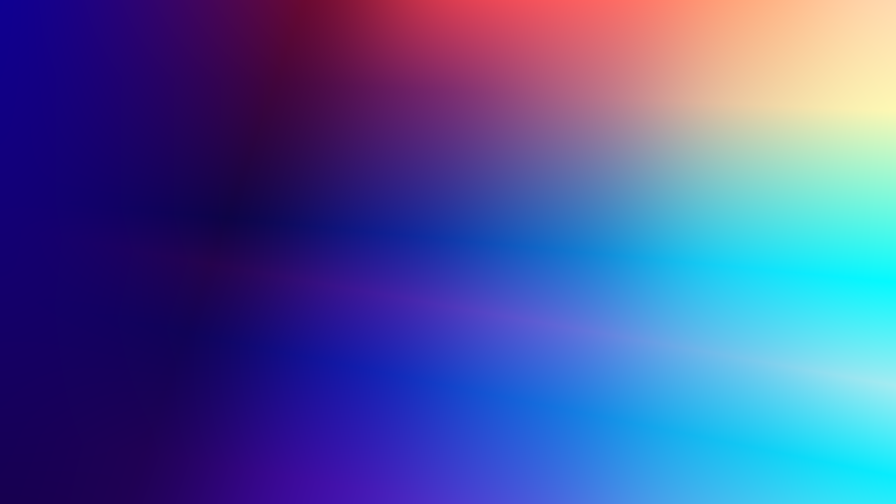
Give the GLSL for this background, as a Shadertoy shader.

```glsl
// Bell weight of a colour stop; the width keeps blends close to linear
float stopWeight(float position, float stop) {
    float d = position - stop;
    return exp(-1.8 * d * d);
}

// Smooth five-stop gradient, u runs from 0 to 1
vec3 ramp(float u, vec3 a, vec3 b, vec3 c, vec3 d, vec3 e) {
    float s = 4.0 * u;
    float wa = stopWeight(s, 0.0);
    float wb = stopWeight(s, 1.0);
    float wc = stopWeight(s, 2.0);
    float wd = stopWeight(s, 3.0);
    float we = stopWeight(s, 4.0);
    return (a * wa + b * wb + c * wc + d * wd + e * we) / (wa + wb + wc + wd + we);
}

// Depth below the top edge of a slanted ray at x
float ray(float x, float start, float slope) {
    return start + slope * x;
}

// Linear blend factor between two neighbouring rays
float between(float low, float high, float depth) {
    return clamp((depth - low) / (high - low), 0.0, 1.0);
}

void mainImage(out vec4 fragColor, in vec2 fragCoord) {
    vec2 uv = fragCoord / iResolution.xy;
    float x = uv.x;
    float depth = 1.0 - uv.y;

    // Dark crease leaning to the left as it descends
    float crease = 0.34 - 0.2 * depth;
    float u = clamp((x - crease) / (1.0 - crease), 0.0, 1.0);

    // Horizontal gradient carried by each ray
    vec3 coral = ramp(u, vec3(0.33, 0.0, 0.17), vec3(0.92, 0.25, 0.33),
        vec3(1.0, 0.38, 0.38), vec3(1.0, 0.68, 0.48), vec3(1.0, 0.88, 0.72));
    vec3 gold = ramp(u, vec3(0.22, 0.0, 0.2), vec3(0.46, 0.13, 0.43),
        vec3(0.7, 0.4, 0.53), vec3(0.94, 0.82, 0.64), vec3(1.0, 1.0, 0.72));
    vec3 cyan = ramp(u, vec3(0.05, 0.0, 0.22), vec3(0.06, 0.1, 0.6),
        vec3(0.06, 0.42, 0.8), vec3(0.09, 0.87, 0.99), vec3(0.0, 1.0, 1.0));
    vec3 violet = ramp(u, vec3(0.13, 0.0, 0.24), vec3(0.25, 0.08, 0.64),
        vec3(0.38, 0.36, 0.85), vec3(0.42, 0.77, 0.93), vec3(0.68, 0.95, 0.95));
    vec3 azure = ramp(u, vec3(0.06, 0.0, 0.28), vec3(0.07, 0.08, 0.7),
        vec3(0.08, 0.4, 0.87), vec3(0.08, 0.76, 0.95), vec3(0.02, 0.96, 1.0));
    vec3 indigo = ramp(u, vec3(0.1, 0.0, 0.27), vec3(0.27, 0.03, 0.68),
        vec3(0.31, 0.29, 0.86), vec3(0.4, 0.7, 0.93), vec3(0.55, 0.95, 0.96));

    // Fan of rays, from the top downwards
    float goldRay = ray(x, 0.14, 0.08);
    float cyanRay = ray(x, 0.39, 0.17);
    float violetRay = ray(x, 0.45, 0.315);
    float azureRay = ray(x, 0.585, 0.36);
    float indigoRay = ray(x, 0.85, 0.3);

    vec3 color = mix(coral, gold, between(0.0, goldRay, depth));
    color = mix(color, cyan, between(goldRay, cyanRay, depth));
    color = mix(color, violet, between(cyanRay, violetRay, depth));
    color = mix(color, azure, between(violetRay, azureRay, depth));
    color = mix(color, indigo, between(azureRay, indigoRay, depth));

    // Deep blue beyond the crease
    vec3 leftBlue = mix(vec3(0.06, 0.0, 0.57), vec3(0.09, 0.0, 0.31), depth);
    float leftward = clamp((crease - x) / crease, 0.0, 1.0);
    color = mix(color, leftBlue, 1.0 - pow(1.0 - leftward, 1.4));

    fragColor = vec4(color, 1.0);
}
```
